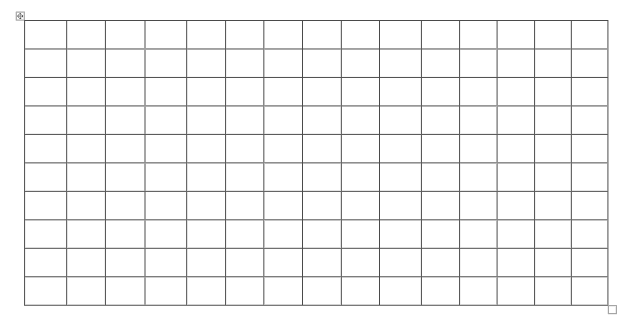
This pattern is drawn by a Shadertoy shader. Its source:

```glsl
// A ruled table of 15 uneven columns and 10 equal rows in thin black on white,
// with a move handle at its top left and a resize handle at its bottom right.
// Each rule is a distance turned into ink by a filter one pixel wide.

// Column rules, left to right, on a canvas 768 units wide
const float columnEdges[16] = float[16](
    29.5, 80.0, 126.5, 174.0, 224.0, 270.7, 316.6, 363.0,
    409.6, 455.4, 505.7, 551.5, 596.5, 641.5, 685.6, 729.5);

// Ink of a line: thin lines fade, thick ones keep a sharp edge
float lineInk(float dist, float width, float pixel) {
    float w = width / pixel;
    return min(w, 1.0) * clamp(0.5 * max(w, 1.0) + 0.5 - dist / pixel, 0.0, 1.0);
}

float boxDistance(vec2 p, vec2 halfSize) {
    vec2 d = abs(p) - halfSize;
    return length(max(d, 0.0)) + min(max(d.x, d.y), 0.0);
}

// Ink of a small square outline
float handleInk(vec2 p, float pixel) {
    return 0.6 * lineInk(abs(boxDistance(p, vec2(4.8))), 0.85, pixel);
}

// Ink of a cross whose four arms end in arrowheads
float moveArrowInk(vec2 p, float pixel) {
    vec2 q = abs(p);
    if (q.y > q.x) q = q.yx;
    float arm = lineInk(max(q.y, q.x - 3.0), 0.8, pixel);
    float head = max(2.1 - q.x, (q.x + q.y - 3.8) * 0.707);
    return 0.8 * max(arm, clamp(0.5 - head / pixel, 0.0, 1.0));
}

void mainImage(out vec4 fragColor, in vec2 fragCoord) {
    // Units run right and down from the upper left corner
    float pixel = 768.0 / iResolution.x;
    vec2 p = vec2(fragCoord.x, iResolution.y - fragCoord.y) * pixel;

    // Nearest column rule
    float columnDist = 1e4;
    for (int i = 0; i < 16; i++)
        columnDist = min(columnDist, abs(p.x - columnEdges[i]));

    // Nearest row rule
    float row = clamp(round((p.y - 24.6) / 34.17), 0.0, 10.0);
    float rowDist = abs(p.y - 24.6 - row * 34.17);

    // Keep the rules inside the table frame
    vec2 outside = abs(p - vec2(379.5, 195.45)) - vec2(350.0, 170.85);
    float ink = max(lineInk(max(columnDist, outside.y), 0.85, pixel),
                    lineInk(max(rowDist, outside.x), 0.85, pixel));

    // Handles at the two corners
    vec2 moveCenter = p - vec2(24.3, 19.3);
    ink = max(ink, handleInk(moveCenter, pixel));
    ink = max(ink, moveArrowInk(moveCenter, pixel));
    ink = max(ink, handleInk(p - vec2(734.8, 371.6), pixel));

    fragColor = vec4(vec3(1.0 - ink), 1.0);
}
```
